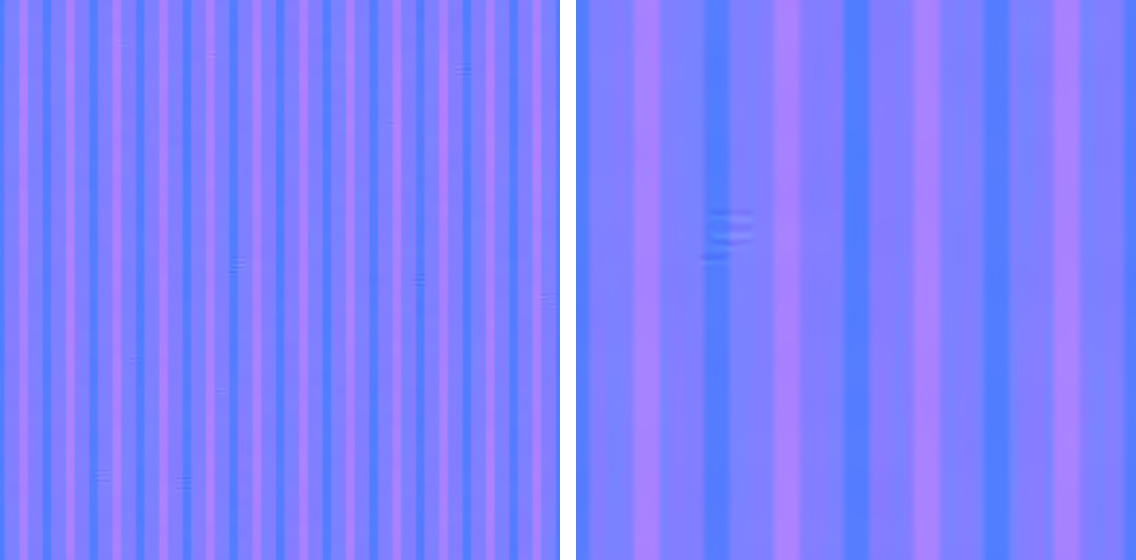
Left, the full canvas; right, a detail of the centre.
Reproduce this texture map procedurally as a Shadertoy shader.

```glsl
float hash(vec2 p) {
    return fract(sin(dot(p, vec2(127.1, 311.7))) * 43758.5453);
}

// Value noise that wraps after "cells" lattice steps
float tileNoise(vec2 uv, vec2 cells) {
    vec2 p = uv * cells;
    vec2 i = floor(p);
    vec2 f = smoothstep(0.0, 1.0, p - i);
    vec2 a = mod(i, cells);
    vec2 b = mod(i + 1.0, cells);
    return mix(mix(hash(a), hash(vec2(b.x, a.y)), f.x),
               mix(hash(vec2(a.x, b.y)), hash(b), f.x), f.y);
}

float band(float dist, float halfWidth, float soft) {
    return 1.0 - smoothstep(halfWidth - soft, halfWidth + soft, dist);
}

// Sparse patches of fine horizontal ripples
float rippleWear(vec2 uv) {
    float wear = 0.0;
    for (int i = 0; i < 12; i++) {
        float id = float(i);
        vec2 centre = vec2(hash(vec2(id, 3.7)), hash(vec2(id, 9.2)));
        vec2 size = mix(vec2(0.010, 0.008), vec2(0.018, 0.020), hash(vec2(id, 5.1)));
        vec2 d = uv - centre;
        vec2 q = abs(d) / size;
        float patchMask = (1.0 - smoothstep(0.6, 1.1, q.x)) * (1.0 - smoothstep(0.5, 1.1, q.y));
        float broken = tileNoise(uv, vec2(110.0, 150.0));
        wear += patchMask * broken * sin(d.y * 680.0 + 2.0 * broken);
    }
    return wear;
}

void mainImage(out vec4 fragColor, in vec2 fragCoord) {
    vec2 uv = fragCoord / iResolution.xy;
    float x = uv.x * 12.0 - 0.005;
    float soft = max(0.035, 12.0 / iResolution.x);

    // Opposite slopes of each vertical rib
    float leftSlope = band(abs(fract(x + 0.5) - 0.5), 0.09, soft);
    float rightSlope = band(abs(fract(x) - 0.5), 0.093, soft);

    // Slow variation along each rib
    float ribTone = tileNoise(uv, vec2(12.0, 7.0));
    vec3 blue = vec3(0.315 + 0.025 * ribTone, 0.49, 0.995);
    vec3 pink = vec3(0.645 + 0.045 * ribTone, 0.505, 1.0);

    vec3 color = vec3(0.50, 0.50, 1.0);
    color = mix(color, blue, leftSlope);
    color = mix(color, pink, rightSlope);

    // Faint vertical grain, stronger on the flats
    float flatMask = 1.0 - 0.65 * max(leftSlope, rightSlope);
    float grain = tileNoise(uv, vec2(192.0, 5.0)) - 0.5;
    color += vec3(0.075, -0.035, 0.0) * grain * flatMask;

    // Soft mottling and ripple wear
    color.rg += 0.012 * (tileNoise(uv, vec2(48.0, 40.0)) - 0.5);
    color -= vec3(0.035, 0.055, 0.03) * rippleWear(uv);

    fragColor = vec4(clamp(color, 0.0, 1.0), 1.0);
}
```
